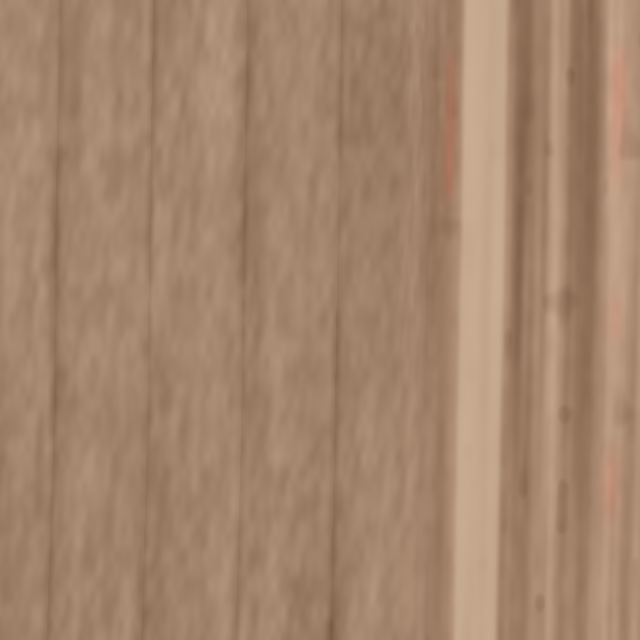
Give the GLSL for this texture, as a WebGL 2 fragment shader.

```glsl
#version 300 es
precision highp float;
// Straight-grained brown wood: soft planks at left, crisp pale and rosy bands at right.

#define BASE_COLOR vec3(0.632, 0.515, 0.418)
#define TONE_DIR vec3(1.0, 1.04, 1.0)
#define ROSE_TINT vec3(0.055, -0.035, -0.03)
#define LEAN 0.019
#define PLANK_START 0.085
#define PLANK_WIDTH 0.147
#define LINE_DEPTH 0.065
#define FLECK_DEPTH 0.055
#define BAND_CENTER 0.752
#define BAND_HALF 0.033
#define BAND_TONE 0.138
#define STRIPE_DEPTH 0.048

uniform vec2 u_resolution;
out vec4 fragColor;

// Integer hash of a lattice cell, 0..1
float hash(vec2 cell) {
    uvec2 q = uvec2(ivec2(cell)) * uvec2(1597334673u, 3812015801u);
    uint h = (q.x ^ q.y) * 1597334673u;
    h = (h ^ (h >> 15)) * 2246822519u;
    h ^= h >> 13;
    return float(h >> 8) / 16777216.0;
}

// Smooth value noise, -0.5..0.5
float noise(vec2 p) {
    vec2 cell = floor(p);
    vec2 f = fract(p);
    f = f * f * (3.0 - 2.0 * f);
    float low = mix(hash(cell), hash(cell + vec2(1, 0)), f.x);
    float high = mix(hash(cell + vec2(0, 1)), hash(cell + vec2(1, 1)), f.x);
    return mix(low, high, f.y) - 0.5;
}

// Soft vertical line profile
float ridge(float d, float width) {
    return exp(-d * d / (width * width));
}

// Planks that lighten toward the next dark seam
float plankTone(vec2 g) {
    float phase = (g.x - PLANK_START) / PLANK_WIDTH;
    float nearest = floor(phase + 0.5);
    float d = (phase - nearest) * PLANK_WIDTH;
    float depth = 0.55 + 0.5 * hash(vec2(nearest + 9.0, 4.0));
    depth *= 1.0 + 1.1 * noise(vec2(nearest * 7.0 + 20.0, g.y * 6.0));
    float seam = ridge(d, 0.0065) * depth;
    float shade = smoothstep(-0.004, 0.006, d) * exp(-max(d, 0.0) / 0.03);
    float rise = fract(phase) - 0.5;
    return 0.022 * rise - LINE_DEPTH * seam - 0.02 * shade;
}

// Bands that narrow toward the right edge
float stripeTone(vec2 g) {
    float d = g.x - BAND_CENTER;
    float wave = cos(6.28319 * (8.0 * d + 9.0 * d * d));
    float fine = noise(vec2(g.x * 58.0, g.y * 1.3 + 5.0));
    float thin = noise(vec2(g.x * 105.0 + 31.0, g.y * 2.0));
    return 0.014 + STRIPE_DEPTH * wave + 0.10 * fine + 0.06 * thin;
}

void main() {
    vec2 uv = gl_FragCoord.xy / u_resolution;
    vec2 g = uv;
    g.x -= LEAN * (uv.y - 0.5) + 0.005 * noise(vec2(uv.x * 3.0, uv.y * 3.0));
    float right = smoothstep(0.61, 0.70, g.x);

    // Long streaks and short slanted flecks
    float tone = 0.075 * noise(vec2(g.x * 21.0, g.y * 1.4));
    tone += 0.04 * noise(vec2(g.x * 62.0 + 13.0, g.y * 3.5));
    float slant = g.x - 0.12 * g.y * (1.0 - right);
    float fleck = noise(vec2(slant * 72.0, g.y * 24.0));
    fleck += 0.6 * noise(vec2(g.x * 110.0 + 7.0, g.y * 46.0));
    tone += FLECK_DEPTH * fleck * mix(1.0, 0.45, right);
    tone += mix(plankTone(g), stripeTone(g), right);

    // Sparse dark knots among the right-hand stripes
    float knot = smoothstep(0.29, 0.47, noise(vec2(g.x * 34.0 + 3.0, g.y * 17.0)));
    tone -= 0.05 * knot * right;

    // Broad pale band
    float band = 1.0 - smoothstep(-0.006, 0.006, abs(g.x - BAND_CENTER) - BAND_HALF);
    tone = mix(tone, BAND_TONE + 0.25 * (tone - 0.06), band);
    tone = clamp(tone, -0.15, 0.175);

    // Broken rosy streaks
    float rose = 0.12 * right * (1.0 - band);
    for (int i = 0; i < 2; i++) {
        float k = float(i);
        float streak = ridge(g.x - 0.699 - 0.26 * k, 0.008 + 0.005 * k);
        float broken = noise(vec2(k * 11.0 + 2.0, g.y * 8.0 + 3.0));
        rose += streak * smoothstep(-0.1, 0.4, broken);
    }

    vec3 color = BASE_COLOR + TONE_DIR * tone + ROSE_TINT * rose;
    fragColor = vec4(color, 1.0);
}
```
